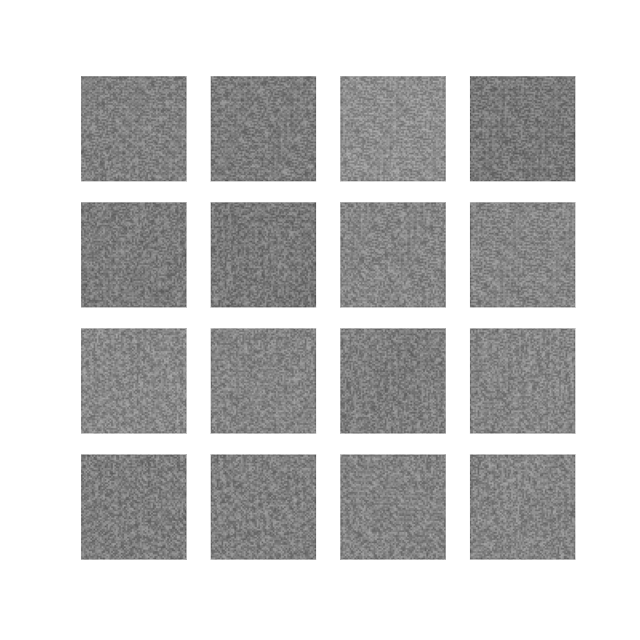
Give the GLSL for this pattern, as a WebGL 1 fragment shader.

```glsl
precision highp float;
// A four by four grid of grainy grey squares on a white ground.

uniform vec2 u_resolution;

const vec2 GRID = vec2(4.0);
const vec2 GRID_ORIGIN = vec2(0.1268, 0.1257);   // lower left corner of the first square
const vec2 PITCH = vec2(0.2025, 0.1970);
const vec2 SQUARE_SIZE = vec2(0.1646, 0.1641);
const vec3 GROUND = vec3(1.0);
const float FINE_CELLS = 400.0;                  // whole counts, so the grain wraps
const float COARSE_CELLS = 180.0;
const float FINE_GRAIN = 0.23;
const float COARSE_GRAIN = 0.07;
const float RIM_WIDTH = 0.0016;
const float RIM_SHADE = 0.07;

// Mean grey of each square: one line per row from the bottom, left to right.
const mat4 TONES = mat4(
  0.495, 0.500, 0.515, 0.520,
  0.535, 0.520, 0.495, 0.525,
  0.485, 0.475, 0.525, 0.525,
  0.505, 0.490, 0.560, 0.475);

float hash(vec2 p) {
  return fract(sin(dot(p, vec2(127.1, 311.7))) * 43758.5453);
}

// Value noise that wraps after the given number of cells.
float wrappedNoise(vec2 uv, float cells) {
  vec2 p = uv * cells;
  vec2 cell = floor(p);
  vec2 f = fract(p);
  f = f * f * (3.0 - 2.0 * f);
  vec2 lo = mod(cell, cells);
  vec2 hi = mod(cell + 1.0, cells);
  float bottom = mix(hash(lo), hash(vec2(hi.x, lo.y)), f.x);
  float top = mix(hash(vec2(lo.x, hi.y)), hash(hi), f.x);
  return mix(bottom, top, f.y);
}

// One in the component selected by index, zero elsewhere.
vec4 selector(float index) {
  return 1.0 - step(0.5, abs(vec4(0.0, 1.0, 2.0, 3.0) - index));
}

float squareTone(vec2 id) {
  return dot(selector(id.x), TONES * selector(id.y));
}

float boxDistance(vec2 p, vec2 halfSize) {
  vec2 d = abs(p) - halfSize;
  return length(max(d, 0.0)) + min(max(d.x, d.y), 0.0);
}

void main() {
  vec2 uv = gl_FragCoord.xy / u_resolution;
  float pixel = 1.0 / min(u_resolution.x, u_resolution.y);

  // Nearest square of the grid
  vec2 firstCentre = GRID_ORIGIN + 0.5 * SQUARE_SIZE;
  vec2 id = clamp(floor((uv - firstCentre) / PITCH + 0.5), vec2(0.0), GRID - 1.0);
  float d = boxDistance(uv - firstCentre - id * PITCH, 0.5 * SQUARE_SIZE);

  // Grey tone with grain and a slightly darker rim
  float grain = FINE_GRAIN * (wrappedNoise(uv, FINE_CELLS) - 0.5)
              + COARSE_GRAIN * (wrappedNoise(uv, COARSE_CELLS) - 0.5);
  float rim = smoothstep(-RIM_WIDTH - pixel, -RIM_WIDTH + pixel, d);
  float grey = squareTone(id) + grain - RIM_SHADE * rim;

  float coverage = clamp(0.5 - d / pixel, 0.0, 1.0);
  gl_FragColor = vec4(mix(GROUND, vec3(grey), coverage), 1.0);
}
```
